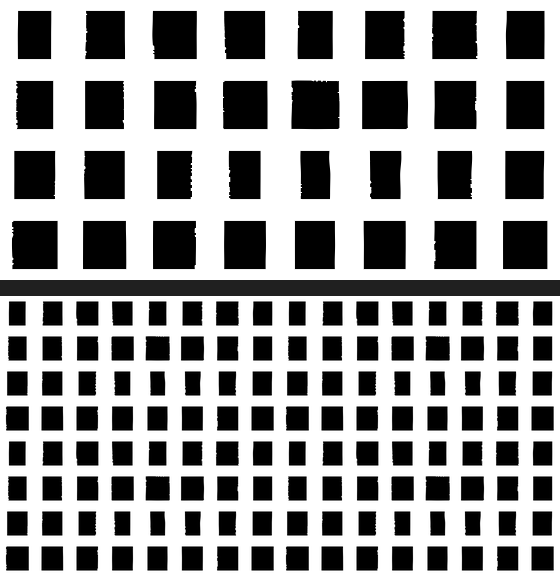
Top: one tile. Bottom: repeated 2 by 2.
Write a Shadertoy shader that draws this pattern.

```glsl
// Rows of black blocks of varying width on white, with slightly worn edges.

#define GRID vec2(8.0, 4.0)                          // repeats across and down
#define BLOCK_HEIGHT 0.6875                          // in cells
#define ROW_WIDTH vec4(0.615, 0.50, 0.60, 0.565)     // mean width, bottom row first
#define ROW_SWING vec4(0.025, 0.10, -0.07, -0.08)    // width swing along each row
#define ROW_WAVES vec4(1.0, 1.0, 1.0, 2.0)           // whole waves along each row
#define WIDTH_JITTER 0.05
#define SHIFT 0.012
#define WARP 0.022
#define CHIP 0.018
#define INK vec3(0.0)
#define PAPER vec3(1.0)

const float TAU = 6.28318;

float hash(vec2 p) {
    return fract(sin(dot(p, vec2(127.1, 311.7))) * 43758.5453);
}

// Smooth one-dimensional noise with its own seed
float noise(float t, float seed) {
    float i = floor(t);
    float f = fract(t);
    f = f * f * (3.0 - 2.0 * f);
    return mix(hash(vec2(i, seed)), hash(vec2(i + 1.0, seed)), f);
}

// Inward displacement along one side: slow warp and clustered chips
float edgeWear(float t, vec2 cell, float side) {
    float seed = cell.x + GRID.x * cell.y + 37.0 * side;
    float age = hash(vec2(seed, 5.3));
    float warp = WARP * age * age * (noise(t * 4.0, seed) - 0.4);
    float cluster = smoothstep(0.5, 0.65, noise(t * 5.0, seed + 0.5));
    float chips = smoothstep(0.55, 0.75, noise(t * 45.0, seed + 0.7));
    return warp + CHIP * step(0.6, age) * cluster * chips;
}

float blockWidth(vec2 cell) {
    int row = int(cell.y);
    vec4 mean = ROW_WIDTH, swing = ROW_SWING, waves = ROW_WAVES;
    float wave = cos(TAU * waves[row] * cell.x / GRID.x);
    float jitter = WIDTH_JITTER * (hash(cell + 2.7) - 0.5);
    return mean[row] + swing[row] * wave + jitter;
}

// Signed distance to a block with worn sides, in cells
float blockDistance(vec2 p, vec2 cell) {
    float width = blockWidth(cell);
    p.x -= SHIFT * (hash(cell + 8.1) - 0.5);
    vec2 side = step(0.0, p);
    vec2 wear = vec2(edgeWear(p.y, cell, side.x),
                     edgeWear(p.x, cell, 2.0 + side.y));
    // Only the widest blocks are worn along top and bottom
    wear.y *= step(0.65, width);
    vec2 d = abs(p) - 0.5 * vec2(width, BLOCK_HEIGHT) + wear;
    return max(d.x, d.y);
}

void mainImage(out vec4 fragColor, in vec2 fragCoord) {
    vec2 grid = fragCoord / iResolution.xy * GRID;
    vec2 cell = mod(floor(grid), GRID);
    float pixel = GRID.y / iResolution.y;

    float d = blockDistance(fract(grid) - 0.5, cell);
    float cover = clamp(0.5 - d / pixel, 0.0, 1.0);
    fragColor = vec4(mix(PAPER, INK, cover), 1.0);
}
```
